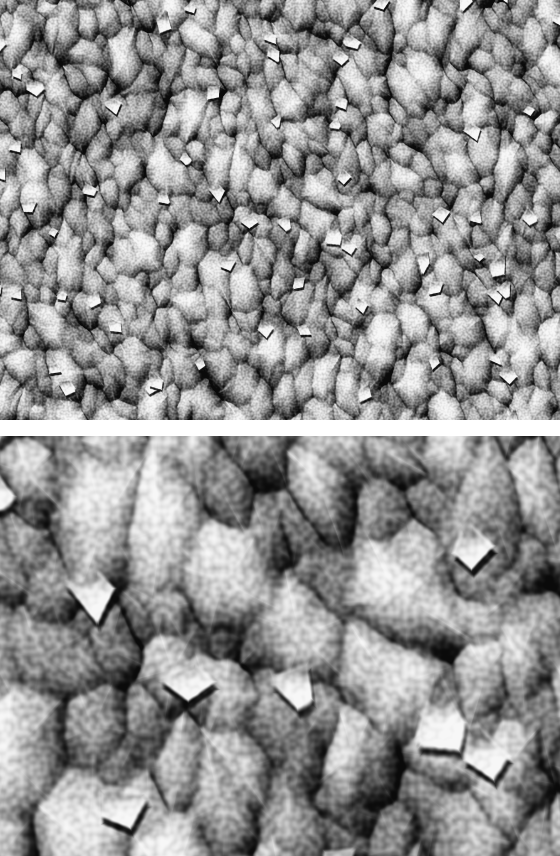
Top, the full canvas; bottom, a detail of the centre.
Give the GLSL for this texture, as a WebGL 2 fragment shader.

```glsl
#version 300 es
precision highp float;

uniform vec2 u_resolution;
out vec4 fragColor;

vec2 hash2(vec2 c) {
  vec3 v = fract(c.xyx * vec3(0.1031, 0.1030, 0.0973));
  v += dot(v, v.yzx + 33.33);
  return fract((v.xx + v.yz) * v.zy);
}

vec2 direction(float angle) {
  return vec2(cos(angle), sin(angle));
}

float cornerSlope(vec2 cell, vec2 offset) {
  return dot(direction(6.2832 * hash2(cell).x), offset);
}

float gradientNoise(vec2 p) {
  vec2 i = floor(p), f = fract(p);
  vec2 u = f * f * f * (f * (f * 6.0 - 15.0) + 10.0);
  vec2 x = vec2(1.0, 0.0), y = vec2(0.0, 1.0);
  return mix(mix(cornerSlope(i, f), cornerSlope(i + x, f - x), u.x),
             mix(cornerSlope(i + y, f - y), cornerSlope(i + 1.0, f - 1.0), u.x), u.y);
}

// Convex polygonal distance with a few uneven sides
float facetDistance(vec2 q, float sides, vec2 seed) {
  float d = -1.0;
  for (float k = 0.0; k < sides; k++) {
    float jitter = hash2(seed + k * 7.3).x;
    d = max(d, dot(q, direction((k + 0.5 * jitter) * 6.2832 / sides)));
  }
  return d;
}

// Packed leaning domes with facets, joined along narrow creases
float grains(vec2 p) {
  vec2 base = floor(p);
  float sum = 0.0;
  for (float j = -1.0; j <= 1.0; j++) {
    for (float i = -1.0; i <= 1.0; i++) {
      vec2 cell = base + vec2(i, j) + 100.0;
      vec2 traits = hash2(cell + 57.0);
      vec2 offset = p + 100.0 - cell - hash2(cell);
      vec2 across = direction(0.35 + 1.5 * (traits.x - 0.5));
      vec2 q = vec2(dot(offset, across), 0.65 * dot(offset, vec2(-across.y, across.x)));
      float d = mix(facetDistance(q, 5.0, cell + 11.0), length(q), 0.3);
      sum += exp(40.0 * (0.5 * traits.y - 1.6 * d * d));
    }
  }
  return log(sum) / 40.0;
}

float surfaceHeight(vec2 p) {
  p += 0.012 * vec2(gradientNoise(p * 10.0), gradientNoise(p * 10.0 + 40.0));
  float large = grains(p * vec2(15.0, 13.0));
  float small = 0.6 * grains(p * vec2(25.0, 22.0) + 7.0) + 0.02;
  float joined = log(exp(40.0 * large) + exp(40.0 * small)) / 40.0;
  return joined + 0.1 * gradientNoise(p * vec2(34.0, 23.0));
}

// Slanted light, bright ridges and dark crevices
float shadeSurface(vec2 p) {
  vec2 e = vec2(0.0035, 0.0);
  float centre = surfaceHeight(p);
  float west = surfaceHeight(p - e), east = surfaceHeight(p + e);
  float south = surfaceHeight(p - e.yx), north = surfaceHeight(p + e.yx);
  float light = dot(vec2(east - west, north - south), vec2(0.4, -0.9)) / 0.105;
  float ridge = centre - 0.25 * (west + east + south + north);
  return 0.55 + 0.31 * light + 1.2 * (centre - 0.16) + 6.0 * ridge;
}

// Sparse pale chips that fade upwards, each with a thin shadow on its lower side
float addChips(float shade, vec2 p) {
  vec2 base = floor(p * 11.0);
  for (float j = -1.0; j <= 1.0; j++) {
    for (float i = -1.0; i <= 1.0; i++) {
      vec2 cell = base + vec2(i, j) + 300.0;
      vec2 traits = hash2(cell + 19.0);
      if (traits.x > 0.36) continue;
      vec2 q = p - (cell - 300.0 + hash2(cell)) / 11.0;
      vec2 axis = direction(0.4 + 1.6 * (traits.y - 0.5));
      mat2 turn = mat2(axis.x, -axis.y, axis.y, axis.x);
      vec2 stretch = vec2(1.0, mix(0.55, 1.1, hash2(cell + 5.0).y));
      float sides = traits.y < 0.3 ? 3.0 : 4.0;
      float size = mix(0.008, 0.015, hash2(cell + 31.0).x);
      vec2 local = turn * q * stretch;
      vec2 lowered = turn * (q + vec2(-0.002, 0.006)) * stretch;
      float body = max(facetDistance(local, sides, cell), 0.65 * length(local)) - size;
      float shadow = max(facetDistance(lowered, sides, cell), 0.65 * length(lowered)) - size;
      shade = mix(shade, 0.0, 0.9 * (1.0 - smoothstep(-0.002, 0.002, shadow)));
      float tone = 0.97 - 9.0 * q.y + 5.0 * q.x;
      float cover = 1.0 - smoothstep(-0.002, 0.002, body);
      shade = mix(shade, tone, cover * (1.0 - 0.5 * smoothstep(-0.004, 0.018, q.y)));
    }
  }
  return shade;
}

void main() {
  vec2 p = gl_FragCoord.xy / u_resolution.y;
  float shade = addChips(shadeSurface(p), p);

  // Broad tonal drift and fine speckle
  shade += 0.08 * gradientNoise(p * 5.0 + 3.0);
  shade += 0.06 * gradientNoise(p * 85.0) + 0.24 * gradientNoise(p * 170.0);

  shade = 0.04 + 0.93 * smoothstep(-0.12, 1.12, shade);
  fragColor = vec4(vec3(shade), 1.0);
}
```
